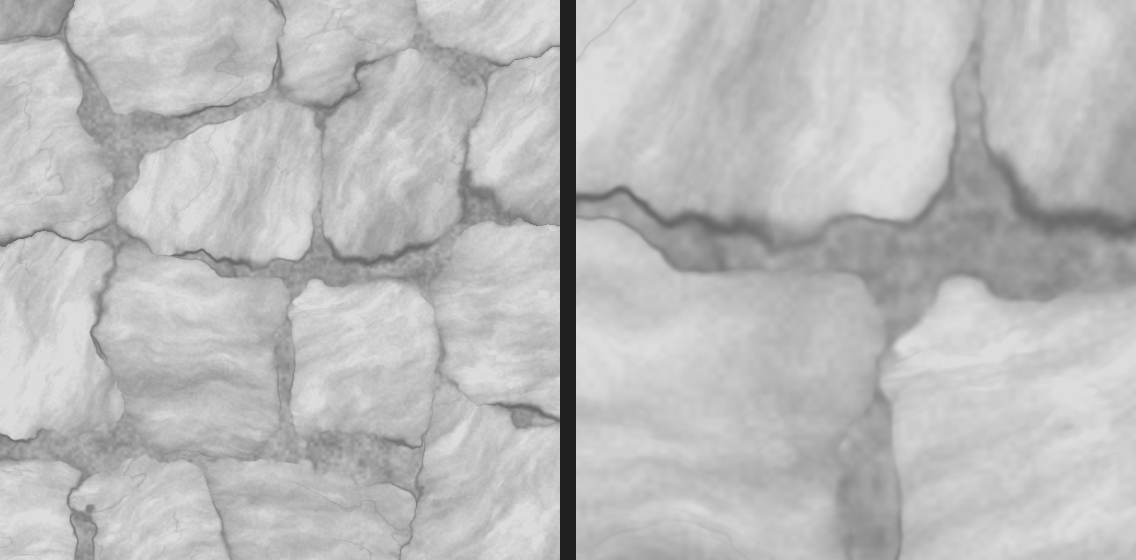
Left: the whole. Right: its middle third, enlarged.
This texture is drawn by a WebGL 2 fragment shader. Its source:

```glsl
#version 300 es
precision highp float;

uniform vec2 u_resolution;
out vec4 fragColor;

const float STONES_ACROSS = 3.3;
const float JITTER = 0.84;
const float EDGE_WARP = 0.42;
const float CORNER_SHARPNESS = 15.0;
const float GAP_MIN = -0.012;
const float GAP_MAX = 0.085;
const float EDGE_BLUR = 0.009;
const float STONE_TONE = 0.785;
const float STONE_VARIATION = 0.085;
const float MORTAR_TONE = 0.63;
const float CRACK_TONE = 0.40;
const float LIGHTEST = 0.86;

float hash(vec2 p) {
    vec3 q = fract(p.xyx * vec3(0.1031, 0.1030, 0.0973));
    q += dot(q, q.yzx + 33.33);
    return fract((q.x + q.y) * q.z);
}

vec2 hash2(vec2 p) {
    return vec2(hash(p + 17.3), hash(p + 61.7));
}

float noise(vec2 p) {
    vec2 i = floor(p), f = fract(p);
    f = f * f * (3.0 - 2.0 * f);
    return mix(mix(hash(i), hash(i + vec2(1, 0)), f.x),
               mix(hash(i + vec2(0, 1)), hash(i + vec2(1, 1)), f.x), f.y);
}

float fbm(vec2 p) {
    float sum = 0.0, amp = 0.52;
    for (int i = 0; i < 5; i++) {
        sum += amp * noise(p);
        p = mat2(1.6, 1.2, -1.2, 1.6) * p + 7.1;
        amp *= 0.5;
    }
    return sum;
}

vec2 site(vec2 cell) {
    return cell + 0.5 + JITTER * (hash2(cell) - 0.5);
}

// Rounded distance to the stone border, smooth outward normal, stone id
float stoneBorder(vec2 p, out vec2 normal, out vec2 id) {
    vec2 base = floor(p);
    float nearest = 1e9;
    for (int y = -2; y <= 2; y++)
    for (int x = -2; x <= 2; x++) {
        vec2 cell = base + vec2(x, y);
        vec2 d = site(cell) - p;
        if (dot(d, d) < nearest) { nearest = dot(d, d); id = cell; }
    }
    vec2 own = site(id) - p;
    float total = 0.0;
    normal = vec2(0.0);
    for (int y = -2; y <= 2; y++)
    for (int x = -2; x <= 2; x++) {
        if (x == 0 && y == 0) continue;
        vec2 other = site(id + vec2(x, y)) - p;
        vec2 dir = normalize(other - own);
        float w = exp(-CORNER_SHARPNESS * dot(0.5 * (own + other), dir));
        total += w;
        normal += w * dir;
    }
    normal /= total;
    return -log(total) / CORNER_SHARPNESS;
}

// Streaked, chipped rock face with its own grain direction
float rockFace(vec2 p, vec2 id) {
    float angle = mix(-0.2, 1.3, hash(id + 5.5));
    float c = cos(angle), s = sin(angle);
    vec2 q = mat2(c, -s, s, c) * p + 40.0 * hash2(id + 9.1);
    q += 0.35 * (vec2(fbm(q * 1.7), fbm(q * 1.7 + 31.0)) - 0.5);
    float patches = fbm(q * vec2(1.8, 2.8)) - 0.5;
    float streaks = fbm(q * vec2(4.0, 15.0)) - 0.5;
    vec2 r = q * vec2(3.0, 6.0);
    float relief = fbm(r) - fbm(r + vec2(0.10, -0.16));
    float chips = smoothstep(0.60, 0.74, fbm(q * vec2(7.0, 11.0) + 3.0));
    float vein = 1.0 - smoothstep(0.0, 0.018, abs(fbm(q * vec2(1.6, 3.2) + 70.0) - 0.5));
    vein *= smoothstep(0.5, 0.75, noise(q * 3.0 + 12.0));
    return 0.27 * patches + 0.15 * streaks + 0.28 * relief + 0.04 * chips - 0.06 * vein;
}

void main() {
    vec2 p = gl_FragCoord.xy / u_resolution.y * STONES_ACROSS + vec2(3.4, 8.2);
    vec2 warped = p + EDGE_WARP * (vec2(fbm(p * 2.2), fbm(p * 2.2 + 50.0)) - 0.5);

    vec2 normal, id;
    float border = stoneBorder(warped, normal, id);
    float gap = mix(GAP_MIN, GAP_MAX, smoothstep(0.36, 0.74, fbm(p * 1.5 + 23.0)));
    float inside = border - gap;
    float underside = 0.5 - 0.5 * normal.y;

    // Stone surface, shaded towards its rim
    float tone = STONE_TONE + STONE_VARIATION * (hash(id + 2.7) - 0.55);
    tone -= 0.09 * step(0.86, hash(id + 8.4));
    tone += rockFace(p, id);
    tone -= exp(-max(inside, 0.0) / 0.055) * mix(0.035, 0.13, underside);

    // Gritty mortar
    float mortar = MORTAR_TONE + 0.26 * (fbm(p * 9.0) - 0.5) + 0.10 * (noise(p * 42.0) - 0.5);
    tone = mix(mortar, tone, smoothstep(-EDGE_BLUR, EDGE_BLUR, inside));

    // Broken dark joints, strongest beneath stones
    float width = mix(0.009, 0.027, smoothstep(0.3, 0.7, noise(p * 3.1 + 4.0)));
    float strength = smoothstep(0.26, 0.68, noise(p * 2.6 + 81.0)) * mix(0.4, 1.0, underside);
    float joint = exp(-pow(abs(inside) / width, 2.0)) * strength;
    tone = mix(tone, CRACK_TONE, 0.92 * joint);

    // Fine grain and soft highlight limit
    tone += 0.035 * (noise(p * 70.0) - 0.5);
    tone = min(tone, mix(tone, LIGHTEST, smoothstep(0.78, 0.92, tone)));
    fragColor = vec4(vec3(clamp(tone, 0.0, 1.0)), 1.0);
}
```
